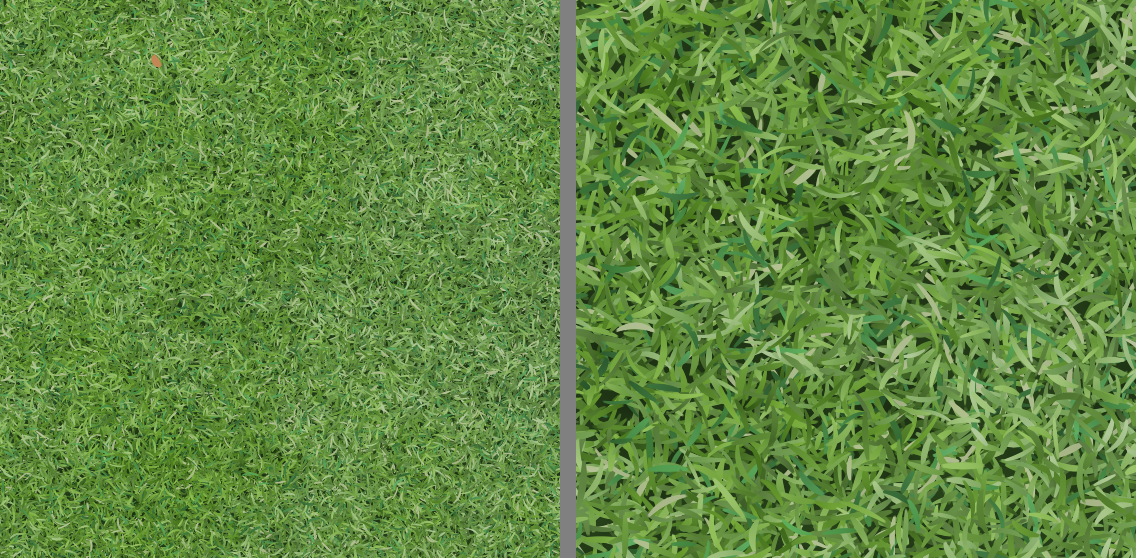
Left: the whole. Right: its middle third, enlarged.
Write a Shadertoy shader that draws this texture.

```glsl
// A short lawn seen from above: many layers of thin, bent, randomly turned
// blades, one per jittered grid cell, stacked from dark thatch to bright tips.
// Layered sines vary the turf between lush, dry and shaded patches.

const int LAYERS = 12;
const float CELLS = 58.0;
const float TURN = 2.4;

const vec3 SOIL = vec3(0.13, 0.22, 0.085);
const vec3 LEAF_BROWN = vec3(0.76, 0.53, 0.33);
const vec3 BLUE_GREEN = vec3(0.22, 0.49, 0.27);
const vec3 STRAW = vec3(0.74, 0.77, 0.62);

vec3 hash3(vec2 p) {
    vec3 q = fract(p.xyx * vec3(0.1031, 0.1030, 0.0973));
    q += dot(q, q.yxz + 33.33);
    return fract((q.xxy + q.yzz) * q.zyx);
}

mat2 rotation(float angle) {
    float c = cos(angle), s = sin(angle);
    return mat2(c, s, -s, c);
}

// Smooth irregular patches from warped, rotated sines, about -1 to 1.
float patches(vec2 p, float seed) {
    float sum = 0.0, weight = 0.5;
    for (int i = 0; i < 5; i++) {
        p = rotation(1.1) * p + seed;
        p += 0.45 * sin(p.yx * 1.3 + seed);
        sum += weight * sin(p.x) * cos(p.y * 0.9);
        p *= 1.65;
        weight *= 0.75;
    }
    return sum;
}

vec3 ramp(vec3 a, vec3 b, vec3 c, vec3 d, float shade) {
    float t = clamp(shade, 0.0, 1.0) * 3.0;
    vec3 col = mix(a, b, min(t, 1.0));
    col = mix(col, c, clamp(t - 1.0, 0.0, 1.0));
    return mix(col, d, clamp(t - 2.0, 0.0, 1.0));
}

vec3 grassColor(float shade, float dryness) {
    vec3 lush = ramp(vec3(0.15, 0.28, 0.07), vec3(0.28, 0.46, 0.11),
                     vec3(0.40, 0.60, 0.17), vec3(0.56, 0.75, 0.32), shade);
    vec3 dry = ramp(vec3(0.19, 0.30, 0.13), vec3(0.37, 0.50, 0.27),
                    vec3(0.46, 0.63, 0.35), vec3(0.69, 0.79, 0.60), shade);
    return mix(lush, dry, clamp(dryness, 0.0, 1.0));
}

// Coverage of a tapered blade lying along x, bent into a parabola.
float bladeMask(vec2 q, float halfLength, float halfWidth, float bend, float blur) {
    float along = q.x / halfLength;
    float across = abs(q.y - bend * (q.x * q.x - 0.2));
    float width = halfWidth * (1.0 - 0.65 * along * along);
    float body = 1.0 - smoothstep(width - blur, width + blur, across);
    return body * (1.0 - smoothstep(0.85, 1.0, abs(along)));
}

// Paints one layer of blades over the colour below it.
vec3 paintLayer(vec3 below, vec2 p, float layer, float depth,
                float dryness, float light, float blur) {
    vec2 grid = rotation(layer * TURN) * p * CELLS + layer * 17.37;
    vec2 home = floor(grid);
    vec3 col = below;
    for (int y = -1; y <= 1; y++) {
        for (int x = -1; x <= 1; x++) {
            vec2 cell = home + vec2(x, y);
            vec3 place = hash3(cell + layer * 71.0);
            vec3 trait = hash3(cell + layer * 43.0 + 215.0);
            vec2 q = rotation(place.z * 6.2832) * (grid - cell - place.xy);
            float halfLength = mix(0.35, 0.95, trait.x);
            float halfWidth = mix(0.065, 0.13, fract(trait.x * 23.0));
            float mask = bladeMask(q, halfLength, halfWidth, (trait.y - 0.5) * 0.9, blur);

            float tone = 0.03 + 0.30 * depth + 0.68 * trait.z + light;
            tone += 0.10 * q.x / halfLength;
            float kind = fract(trait.y * 37.0);
            vec3 blade = grassColor(tone, dryness + (fract(trait.z * 29.0) - 0.5) * 0.9);
            blade = mix(blade, BLUE_GREEN * (0.6 + 0.7 * tone), 0.75 * step(kind, 0.10));
            blade = mix(blade, STRAW, 0.8 * step(0.985 - 0.04 * dryness, kind));
            col = mix(col, blade, mask);
        }
    }
    return col;
}

void mainImage(out vec4 fragColor, in vec2 fragCoord) {
    vec2 p = fragCoord / iResolution.y;
    float blur = 0.6 * CELLS / iResolution.y;

    // Broad turf condition and smaller clumps of light and shade
    float dryness = 0.42 + 0.30 * patches(p * 6.0, 1.7)
                  + 0.22 * smoothstep(0.3, 0.75, p.x);
    float light = 0.07 * patches(p * 9.0, 4.3) + 0.09 * patches(p * 38.0, 2.9);

    // Thatch first, then blades from the lowest to the topmost
    vec3 col = SOIL * (1.0 + 2.0 * light);
    for (int i = 0; i < LAYERS; i++) {
        float depth = float(i) / float(LAYERS - 1);
        col = paintLayer(col, p, float(i), depth, dryness, light, blur);
    }

    // A single fallen leaf
    vec2 leaf = rotation(1.0) * (p - vec2(0.28, 0.89)) * CELLS;
    col = mix(col, LEAF_BROWN, bladeMask(leaf, 0.75, 0.4, 0.2, blur));

    fragColor = vec4(col, 1.0);
}
```
